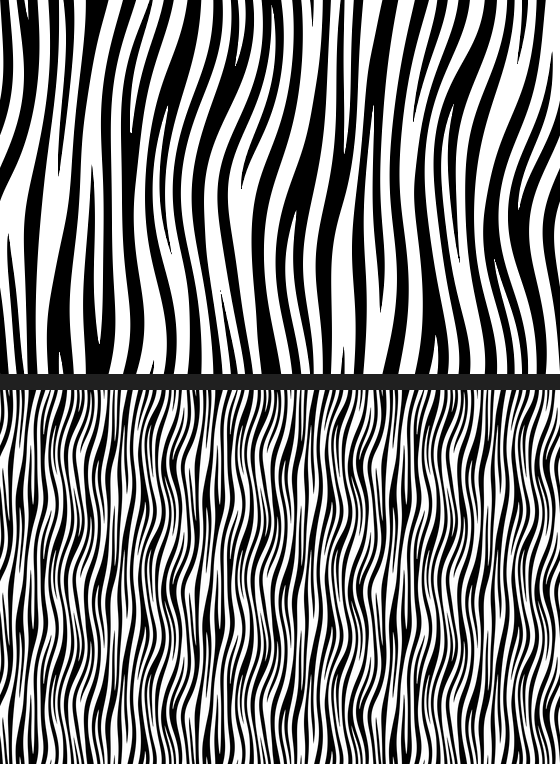
Top, the tile; bottom, the same tile 3 across and 3 down.
Write a WebGL 2 fragment shader that draws this pattern.

```glsl
#version 300 es
precision highp float;
// Zebra hide: wavy upright stripes that fork, merge and end in slender tips.
// A stripe phase is bent by a periodic warp; pairs of stretched phase vortices
// add a stripe between two heights, and each vortex is snapped to a clean tip.

uniform vec2 u_resolution;
out vec4 fragColor;

const float PI = 3.14159265;
const float TAU = 2.0 * PI;
const vec3 HIDE_WHITE = vec3(1.0);
const vec3 STRIPE_BLACK = vec3(0.0);
const float STRIPES = 19.0;       // mean stripe count across the tile
const float LEAN = 1.0;           // stripes of sideways drift per tile height
const int COLUMNS = 14;           // each column holds one pair of stripe ends
const float COLUMN_JITTER = 0.3;
const float COLUMN_STEP = 8.0 / 14.0;  // height step, whole over all columns
const float TIP_STRETCH = 9.5;    // vertical elongation of the stripe ends
const float TIP_SHARPNESS = 0.62;
const vec2 TIP_SIZE = vec2(0.017, 0.14);
const vec2 SNAP_SIZE = vec2(0.04, 0.17);
const float INK_BALANCE = -0.07;  // positive widens the black

float hash(float n, float seed) {
  return fract(sin(n * 91.7 + seed * 37.3) * 4375.85);
}

// Shortest signed distance on the wrapping tile.
float wrapDelta(float d) { return d - round(d); }

float bump(vec2 d, vec2 size) {
  d /= size;
  return exp(-dot(d, d));
}

// Sideways bend of the stripes, periodic in both axes.
float warp(vec2 p) {
  return -0.018 * sin(TAU * (p.y - 0.72))
       + 0.015 * sin(TAU * (p.y + 2.0 * p.x))
       + 0.003 * sin(TAU * (2.0 * p.y - 3.0 * p.x + 0.3));
}

// A column: its x, then the lower and upper end of its extra stripe.
// Neighbours take turns in height, so the stripe density stays even.
vec3 column(float i) {
  float x = (i + 0.5 + COLUMN_JITTER * (hash(i, 1.0) - 0.5)) / float(COLUMNS);
  float low = fract(COLUMN_STEP * i + 0.16 * (hash(i, 2.0) - 0.5));
  return vec3(x, low, low + 0.4 + 0.2 * hash(i, 3.0));
}

// Unit-charge vortex as a complex number, repeating up to sign in y.
vec2 vortex(float spread, float dy) {
  float a = PI * dy;
  return vec2(sin(a), spread * cos(a));
}

// Stripe phase from the even grid and all vortex pairs.
float stripePhase(vec2 p) {
  float linear = TAU * (STRIPES * p.x - LEAN * p.y);
  vec2 turn = vec2(1.0, 0.0);
  for (int i = 0; i < COLUMNS; i++) {
    vec3 c = column(float(i));
    float dx = wrapDelta(p.x - c.x);
    float spread = tanh(PI * TIP_STRETCH * dx);
    vec2 lower = vortex(spread, p.y - c.y);
    vec2 upper = vortex(spread, p.y - c.z);
    vec2 pair = vec2(dot(lower, upper), lower.y * upper.x - lower.x * upper.y);
    turn = vec2(turn.x * pair.x - turn.y * pair.y, turn.x * pair.y + turn.y * pair.x);
    linear -= TAU * (c.y - c.z) * dx;   // keeps the left and right edges equal
  }
  return linear + atan(turn.y, turn.x);
}

// Signed stripe field, positive inside the black.
float stripeField(vec2 p) {
  float phase = stripePhase(p);
  float bias = INK_BALANCE;
  float cell = floor(p.x * float(COLUMNS));
  for (int k = -1; k <= 1; k++) {
    vec3 c = column(mod(cell + float(k), float(COLUMNS)));
    for (int end = 0; end < 2; end++) {
      vec2 core = vec2(c.x, end == 0 ? c.y : c.z);
      float extraSide = end == 0 ? 1.0 : -1.0;
      vec2 d = vec2(wrapDelta(p.x - core.x), wrapDelta(p.y - core.y));

      // Centre the nearest black or white stripe on the vortex.
      float corePhase = stripePhase(core + vec2(0.0, 0.004));
      float snapped = PI * round(corePhase / PI);
      phase += (snapped - corePhase) * bump(d, SNAP_SIZE);

      // Taper the stripe that ends here, whichever its colour.
      bias -= TIP_SHARPNESS * cos(snapped) * extraSide * bump(d, TIP_SIZE);
    }
  }
  return cos(phase) + bias;
}

void main() {
  vec2 p = gl_FragCoord.xy / u_resolution;
  p.x += warp(p);
  float field = stripeField(p);
  float edge = max(length(vec2(dFdx(field), dFdy(field))), 1e-4);
  float ink = clamp(0.5 + field / edge, 0.0, 1.0);
  fragColor = vec4(mix(HIDE_WHITE, STRIPE_BLACK, ink), 1.0);
}
```
